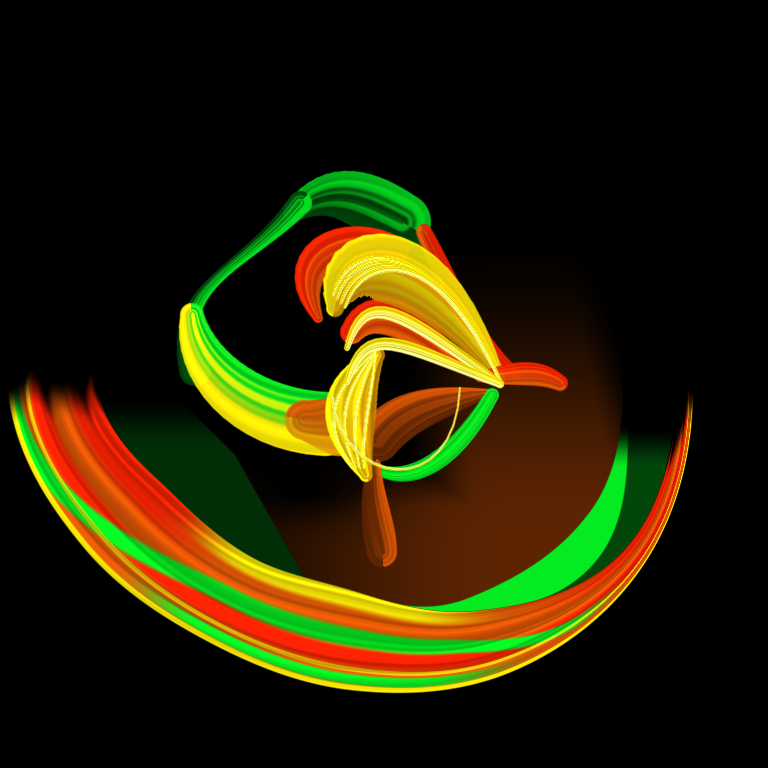
Write a Shadertoy shader that draws this background.

```glsl
// Glowing silk ribbons: a banded bowl below, a green loop and a knot of yellow strands.
#define GRID 768.0    // layout units across the canvas, y pointing down
#define SEGMENTS 16   // straight pieces per ribbon
#define FIBRES 7.0    // streaks across a ribbon
#define STREAK 0.65   // how strongly streaks shift the colour

const vec3 RED = vec3(0.95, 0.13, 0.01), ORANGE = vec3(0.87, 0.34, 0.02);
const vec3 YELLOW = vec3(1, 0.93, 0.03), GREEN = vec3(0.02, 0.92, 0.13);
const vec3 CREAM = vec3(1, 1, 0.55), BROWN = ORANGE * 0.42, FOREST = GREEN * 0.3;
const vec3 OCHRE = (ORANGE + YELLOW) * 0.43;

vec3 col;
vec2 p;
float px;

float hash(float x) { return fract(sin(x * 12.9) * 4375.8); }

float noise(float x) {
    float i = floor(x), f = x - i;
    return mix(hash(i), hash(i + 1.0), smoothstep(0.0, 1.0, f));
}

float edge(float x) { return smoothstep(-px, px, x); }

float band(float x, float mid, float halfWidth) {
    return smoothstep(halfWidth * 1.2, halfWidth * 0.6, abs(x - mid));
}

// Smooth curve through seven evenly spaced knots, u in 0..6
float arc(float u, float k[7]) {
    int i = min(int(u), 5);
    float f = u - float(i), b = k[i], c = k[i + 1];
    float m = 0.5 * (c - k[max(i - 1, 0)]), n = 0.5 * (k[min(i + 2, 6)] - b);
    return mix(b, c, smoothstep(0.0, 1.0, f)) + f * (1.0 - f) * (m * (1.0 - f) - n * f);
}

// Cubic ribbon; width = start, end, bulge
void ribbon(mat4x2 path, vec3 width, vec3 left, vec3 right) {
    float reach = max(width.x, width.y) + max(width.z, 0.0) + px;
    vec2 lo = min(min(path[0], path[1]), min(path[2], path[3])) - reach;
    vec2 hi = max(max(path[0], path[1]), max(path[2], path[3])) + reach;
    if (any(lessThan(p, lo)) || any(greaterThan(p, hi))) return;
    float best = GRID, along = 0.0, side = 1.0;
    vec2 q = path[0];
    for (int i = 1; i <= SEGMENTS; i++) {
        float t = float(i) / float(SEGMENTS), s = 1.0 - t;
        vec2 e = path * vec4(s * s * s, 3.0 * s * s * t, 3.0 * s * t * t, t * t * t);
        vec2 v = e - q, r = p - q;
        float h = clamp(dot(r, v) / dot(v, v), 0.0, 1.0), dist = length(r - h * v);
        if (dist < best) {
            best = dist;
            along = t + (h - 1.0) / float(SEGMENTS);
            side = sign(v.x * r.y - v.y * r.x);
        }
        q = e;
    }
    float w = mix(width.x, width.y, along) + width.z * 4.0 * along * (1.0 - along);
    float across = side * best / w;
    float fibre = noise(across * FIBRES + along * 2.0 + path[0].x);
    vec3 tint = mix(left, right, smoothstep(0.2, 0.8, 0.5 + 0.5 * across + (fibre - 0.5) * STREAK));
    col = mix(col, tint * (0.85 + 0.3 * fibre), 0.93 * edge(w - best));
}

// Brown haze, dark green veil and the banded bowl, in polar form
void bowl() {
    vec2 d = p - vec2(350, 390);
    float r = length(d), phi = atan(d.x, d.y), u = clamp(phi * 1.91 + 3.0, 0.0, 6.0);
    float outer = arc(u, float[7](342.0, 310.0, 289.0, 300.0, 325.0, 342.0, 343.0));
    float inner = arc(u, float[7](252.0, 206.0, 194.0, 200.0, 255.0, 318.0, 325.0));

    float seam = edge(p.x - min(235.0 + (p.y - 455.0) * 0.565, p.y - 220.0));
    vec2 hollow = (p - vec2(300, 488)) / vec2(75, 32);
    float haze = max(smoothstep(400.0, 480.0, p.x), smoothstep(455.0, 510.0, p.y));
    haze *= smoothstep(220.0, 540.0, p.y) * smoothstep(100.0, 520.0, p.x);
    haze *= smoothstep(25.0, -25.0, p.x - 515.0 - p.y * 0.25) * (1.0 - exp(-dot(hollow, hollow)));
    float veil = smoothstep(395.0, 450.0, p.y) * (1.0 - seam);
    col = (BROWN * haze * seam + FOREST * veil * 0.65) * edge(inner - r);

    // Green sweep at the right
    float sweepIn = inner - 52.0 * smoothstep(0.2, 1.1, phi);
    float sweepOut = inner - 45.0 * smoothstep(0.7, 1.5, phi);
    vec3 sweep = mix(GREEN, FOREST, edge(r - sweepOut)) * smoothstep(425.0, 470.0, p.y);
    col = mix(col, sweep, edge(r - sweepIn) * edge(inner - r));

    // Bands, v runs from the inner to the outer edge
    float v = (r - inner) / (outer - inner), fibre = noise(v * 28.0 + phi * 2.0);
    float ends = smoothstep(0.6, 1.1, abs(phi)), crest = smoothstep(0.8, 0.4, abs(phi + 0.15));
    float course = 0.47 + 0.5 * smoothstep(-0.5, -1.6, phi) + 0.3 * smoothstep(0.35, 0.8, phi);
    vec3 tint = mix(ORANGE, RED, max(band(v, 0.66, 0.1), ends * band(v, 0.12, 0.24)));
    tint = mix(tint, YELLOW, crest * band(v, 0.06, 0.13));
    tint = mix(tint, GREEN, band(v, course, 0.1) * smoothstep(1.0, 0.7, phi));
    tint = mix(tint, GREEN, band(v, 0.89, 0.055) * crest);
    tint = mix(tint, YELLOW, max(band(v, 0.98, 0.04), 0.7 * band(v, 0.79, 0.025)));
    float top = 390.0 + (phi > 0.0 ? 70.0 * (1.0 - v) : 0.0) - 25.0 * noise(v * 12.0);
    float fade = smoothstep(top, top + 40.0, p.y);
    col = mix(col, tint * (0.8 + 0.35 * fibre), fade * edge(r - inner) * edge(outer - r));
}

void mainImage(out vec4 fragColor, in vec2 fragCoord) {
    p = vec2(fragCoord.x, iResolution.y - fragCoord.y) * GRID / iResolution.xy;
    px = GRID / iResolution.y;
    bowl();
    // Green loop
    ribbon(mat4x2(402,222, 365,200, 335,180, 294,211), vec3(29,11,6), FOREST, GREEN);
    ribbon(mat4x2(300,203, 245,270, 165,285, 195,370), vec3(12,16,-8), GREEN, FOREST);
    ribbon(mat4x2(192,315, 195,370, 250,420, 325,424), vec3(12,32,5), GREEN, YELLOW);
    ribbon(mat4x2(305,420, 315,422, 325,424, 338,426), vec3(20,30,0), ORANGE, OCHRE);
    // Lower lens, green hem and drop
    ribbon(mat4x2(378,440, 400,410, 440,402, 490,393), vec3(22,4,6), ORANGE, BROWN);
    ribbon(mat4x2(365,462, 400,490, 450,470, 492,395), vec3(3,7,4), GREEN, GREEN);
    ribbon(mat4x2(375,465, 370,500, 380,530, 382,552), vec3(6,15,4), ORANGE, BROWN);
    // Yellow mantle with red edges
    ribbon(mat4x2(424,232, 445,275, 470,340, 515,374), vec3(8,6,3), RED, ORANGE);
    ribbon(mat4x2(318,318, 285,255, 345,235, 395,250), vec3(5,14,10), RED, ORANGE);
    ribbon(mat4x2(352,332, 375,300, 410,320, 455,362), vec3(12,8,8), RED, ORANGE);
    ribbon(mat4x2(335,308, 345,245, 420,245, 500,378), vec3(9,5,27), YELLOW, OCHRE);
    ribbon(mat4x2(480,377, 510,375, 535,368, 560,383), vec3(5,8,5), RED, ORANGE);
    // Yellow bundle and dark eye
    ribbon(mat4x2(377,355, 345,395, 343,420, 366,475), vec3(8,7,18), OCHRE, YELLOW);
    col *= edge(length(p - vec2(394, 384)) - 11.0);
    // Fine bright strands
    for (float i = 0.0; i < 4.0; i++) {
        float k = i * 4.0;
        ribbon(mat4x2(333.0+k,295.0+k, 350.0+k,238.0+k, 430.0+k,232.0+k, 500,380), vec3(1.5), YELLOW, CREAM);
        ribbon(mat4x2(376,352, 324.0+k*4.0,395, 326.0+k*3.0,430, 352.0+k,468), vec3(1), YELLOW, CREAM);
    }
    for (float k = 0.0; k < 40.0; k += 34.0)
        ribbon(mat4x2(347,348.0+k, 365,285.0+k, 400,310.0+k, 500,384), vec3(3,4,3), YELLOW, CREAM);
    ribbon(mat4x2(332,398, 340,485, 455,505, 460,388), vec3(2,1,0), CREAM, YELLOW);
    fragColor = vec4(clamp(col, 0.0, 1.0), 1);
}
```
